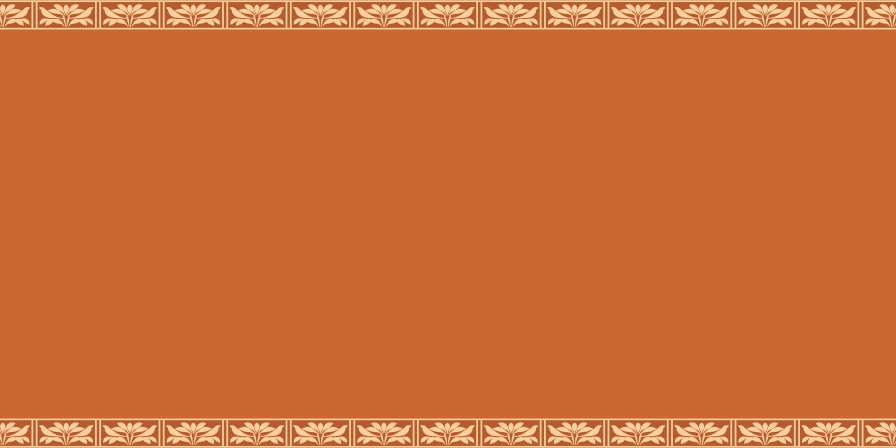
Write a Shadertoy shader that draws this background.

```glsl
// A plain terracotta field between two ornamental borders of framed tiles.
// Each tile mirrors a fan of tapered Bezier leaves around a central bud.
// Lengths are in units of 1/384 of the canvas height.

const vec3 FIELD = vec3(0.80, 0.40, 0.20);
const vec3 PANEL = vec3(0.71, 0.36, 0.18);
const vec3 CREAM = vec3(0.99, 0.81, 0.61);

const float UNITS = 384.0;        // canvas height in design units
const float BAND = 25.6;          // border height
const float TILE = 54.46;         // tile period
const float TILE_CENTRE = 56.8;   // centre of one tile
const float RULE = 0.75;          // half width of the frame lines
const float FRAME_X = 25.4;       // frame distance from the tile centre
const float FRAME_Y = 11.8;       // frame distance from the band centre
const int LEAF_STEPS = 10;

// Signed distance to a segment whose radius changes from r0 to r1.
float taperedSegment(vec2 p, vec2 a, vec2 b, float r0, float r1) {
    vec2 ab = b - a;
    float t = clamp(dot(p - a, ab) / max(dot(ab, ab), 1e-4), 0.0, 1.0);
    return length(p - a - ab * t) - mix(r0, r1, t);
}

float leafRadius(float t, float width) {
    return 0.3 + width * sin(3.14159 * t * t * (1.6 - 0.6 * t));
}

// A curved leaf, slender at its root and fullest toward its tip.
float leaf(vec2 p, vec2 root, vec2 bend, vec2 tip, float width) {
    float d = 1e3;
    vec2 last = root;
    float lastRadius = leafRadius(0.0, width);
    for (int i = 1; i <= LEAF_STEPS; i++) {
        float t = float(i) / float(LEAF_STEPS);
        vec2 next = mix(mix(root, bend, t), mix(bend, tip, t), t);
        float radius = leafRadius(t, width);
        d = min(d, taperedSegment(p, last, next, lastRadius, radius));
        last = next;
        lastRadius = radius;
    }
    return d;
}

float boxDistance(vec2 p, vec2 halfSize) {
    vec2 q = abs(p) - halfSize;
    return length(max(q, 0.0)) + min(max(q.x, q.y), 0.0);
}

// Mirrored plant: p is measured from the tile centre.
float plant(vec2 p) {
    p.x = abs(p.x);

    // Bud and upper petals
    float d = leaf(p, vec2(0.0, 0.0), vec2(0.0, 4.0), vec2(0.0, 8.5), 2.0);
    d = min(d, leaf(p, vec2(1.0, 0.0), vec2(4.0, 6.5), vec2(10.5, 8.3), 1.9));
    d = min(d, leaf(p, vec2(1.5, -1.0), vec2(7.0, 4.0), vec2(15.5, 3.6), 1.7));

    // Sweeping wing with an upturned end
    d = min(d, leaf(p, vec2(3.0, -3.0), vec2(18.0, -1.5), vec2(21.0, 5.5), 2.3));
    d = min(d, leaf(p, vec2(15.0, 1.0), vec2(19.0, 5.0), vec2(23.0, 6.2), 1.1));

    // Low leaves and stems
    d = min(d, leaf(p, vec2(2.0, -9.5), vec2(5.0, -4.5), vec2(12.5, -5.0), 1.6));
    d = min(d, leaf(p, vec2(7.0, -5.0), vec2(14.0, -3.5), vec2(17.5, -9.0), 1.8));
    d = min(d, leaf(p, vec2(13.0, -4.0), vec2(20.0, -3.0), vec2(22.5, -8.0), 1.4));
    d = min(d, leaf(p, vec2(0.5, -10.0), vec2(1.2, -5.0), vec2(2.8, 0.0), 0.5));
    return d;
}

// Coverage of a shape, smoothed across one pixel.
float fill(float d, float pixel) {
    return clamp(0.5 - d / pixel, 0.0, 1.0);
}

void mainImage(out vec4 fragColor, in vec2 fragCoord) {
    float pixel = UNITS / iResolution.y;
    vec2 p = fragCoord * pixel;

    // Fold both borders onto one band without flipping it
    float bandY = p.y > 0.5 * UNITS ? p.y - (UNITS - BAND) : p.y;
    float bandDistance = abs(bandY - 0.5 * BAND) - 0.5 * BAND;
    vec3 color = FIELD;

    if (bandDistance < pixel) {
        vec2 tile = vec2(mod(p.x - TILE_CENTRE + 0.5 * TILE, TILE) - 0.5 * TILE,
                         bandY - 0.5 * BAND);
        float frame = abs(boxDistance(tile, vec2(FRAME_X, FRAME_Y))) - RULE;
        float edge = abs(abs(tile.y) - FRAME_Y) - RULE;
        float ornament = min(min(frame, edge), plant(tile));

        vec3 border = mix(PANEL, CREAM, fill(ornament, pixel));
        color = mix(FIELD, border, fill(bandDistance, pixel));
    }
    fragColor = vec4(color, 1.0);
}
```
